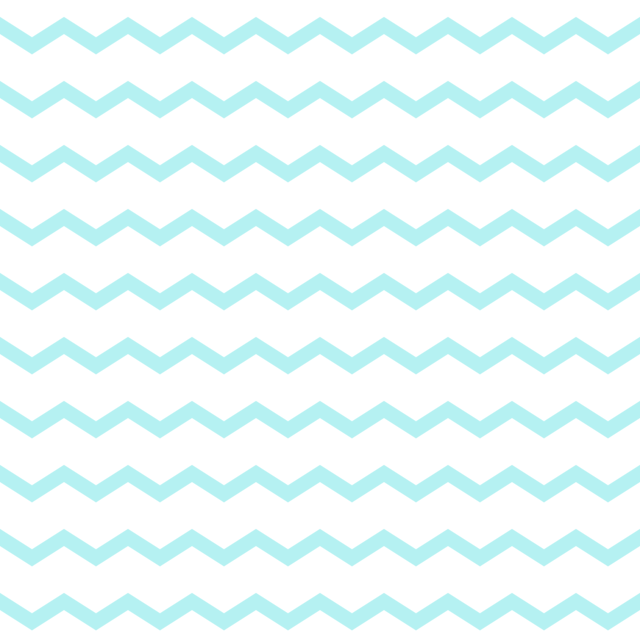
Write a Shadertoy shader that draws this pattern.

```glsl
// Thin aqua zigzag stripes on white, ten waves across and ten rows down.
// Each square cell holds one triangle-wave period; the stripe is a band of
// constant vertical thickness around it, so whole cells tile without a seam.

const float REPEATS = 10.0;          // cells across and down
const float CENTER_HEIGHT = 0.443;   // mid line of the stripe within a cell
const float AMPLITUDE = 0.159;       // peak height above the mid line
const float HALF_THICKNESS = 0.134;  // half the vertical stripe thickness

const vec3 WHITE = vec3(1.0);
const vec3 AQUA = vec3(0.71, 0.947, 0.95);

// Triangle wave of period 1: +1 at whole numbers, -1 halfway between
float triangleWave(float x) {
    return 4.0 * abs(fract(x) - 0.5) - 1.0;
}

// Signed distance to the sloped edges of a zigzag band, negative inside
float zigzagDistance(vec2 p, float center, float amplitude, float halfThickness) {
    float offset = p.y - center - amplitude * triangleWave(p.x);
    float slope = 4.0 * amplitude;
    return (abs(offset) - halfThickness) / sqrt(1.0 + slope * slope);
}

// Smooth coverage of a shape from its signed distance
float coverage(float dist, float softness) {
    return 1.0 - smoothstep(-softness, softness, dist);
}

void mainImage(out vec4 fragColor, in vec2 fragCoord) {
    // Repeat the unit cell over the canvas
    vec2 cell = fract(fragCoord / iResolution.xy * REPEATS);
    float pixel = REPEATS / min(iResolution.x, iResolution.y);

    // Lay the stripe over the ground
    float dist = zigzagDistance(cell, CENTER_HEIGHT, AMPLITUDE, HALF_THICKNESS);
    vec3 color = mix(WHITE, AQUA, coverage(dist, 0.8 * pixel));
    fragColor = vec4(color, 1.0);
}
```
